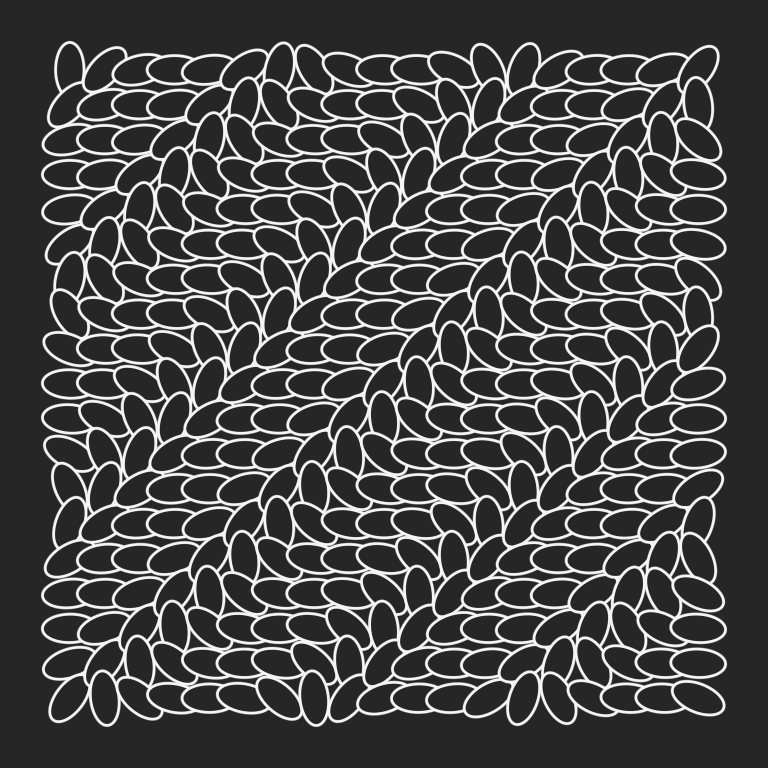
Give the GLSL for this pattern, as a WebGL 2 fragment shader.

```glsl
#version 300 es
precision highp float;
// A square grid of outlined ellipses, overlapping like scales or knitting.
// Each ellipse turns by a sine of its diagonal index, which makes slanted
// bands; neighbours are painted column by column, each from top to bottom.

uniform vec2 u_resolution;
out vec4 fragColor;

const vec3 GROUND = vec3(0.15);
const vec3 STROKE = vec3(0.96);
const float COUNT = 19.0;                     // ellipses per side
const float SPACING = 1.0 / 22.0;             // distance between centres
const vec2 RADII = vec2(0.0356, 0.0184);      // half axes of the outline
const float STROKE_WIDTH = 0.0037;
const float WAVE_RATE = 0.5;                  // radians per diagonal step
const float HALF_TURN = 1.57079633;

// Approximate signed distance to an ellipse centred on the origin.
float ellipseDistance(vec2 p, vec2 radii) {
    vec2 q = p / radii;
    float slope = 2.0 * length(q / radii);
    return (dot(q, q) - 1.0) / max(slope, 1e-3);
}

// Long-axis angle of a cell, counted from the top left corner.
float cellAngle(vec2 cell) {
    return HALF_TURN * (1.0 - sin(WAVE_RATE * (cell.x + cell.y)));
}

vec2 rotateBack(vec2 p, float angle) {
    float c = cos(angle);
    float s = sin(angle);
    return vec2(c * p.x + s * p.y, c * p.y - s * p.x);
}

// Antialiased coverage of the inside of a distance field.
float coverage(float d, float pixel) {
    return 1.0 - smoothstep(-0.75 * pixel, 0.75 * pixel, d);
}

void main() {
    float side = min(u_resolution.x, u_resolution.y);
    float pixel = 1.0 / side;
    vec2 p = (gl_FragCoord.xy - 0.5 * u_resolution) / side;

    // Grid position with rows running downward.
    vec2 grid = vec2(p.x, -p.y) / SPACING + 0.5 * (COUNT - 1.0);
    vec2 nearest = floor(grid + 0.5);

    // Paint the nearby ellipses, later ones hiding earlier ones.
    vec3 color = GROUND;
    for (int column = -1; column <= 1; column++) {
        for (int row = -1; row <= 1; row++) {
            vec2 cell = nearest + vec2(column, row);
            if (any(lessThan(cell, vec2(0.0))) ||
                any(greaterThanEqual(cell, vec2(COUNT)))) continue;

            vec2 local = (grid - cell) * vec2(SPACING, -SPACING);
            float d = ellipseDistance(rotateBack(local, cellAngle(cell)), RADII);
            color = mix(color, STROKE, coverage(d - 0.5 * STROKE_WIDTH, pixel));
            color = mix(color, GROUND, coverage(d + 0.5 * STROKE_WIDTH, pixel));
        }
    }
    fragColor = vec4(color, 1.0);
}
```
